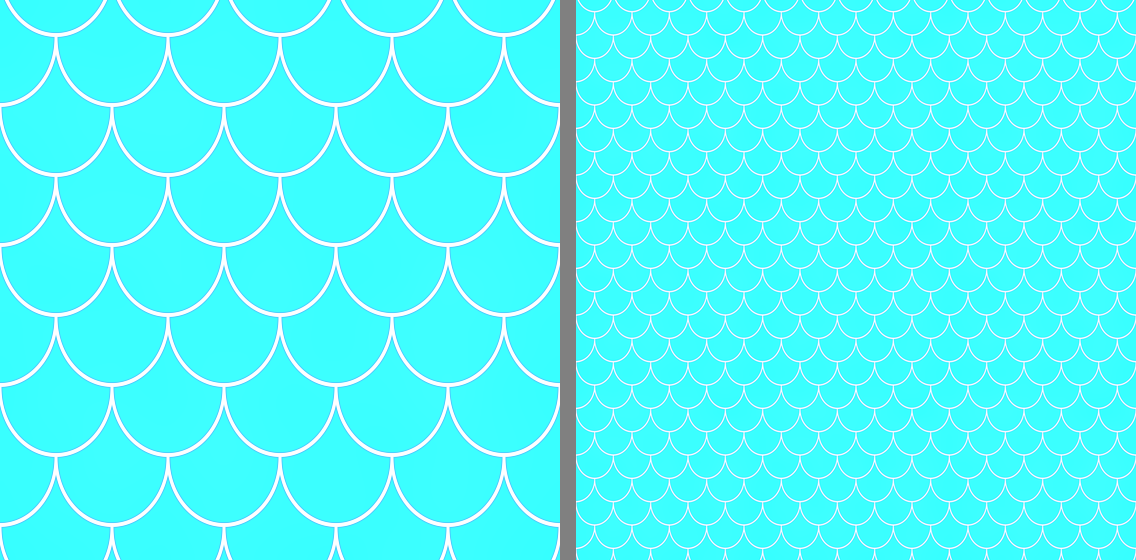
Left: one tile. Right: repeated 3 by 3.
Reproduce this pattern procedurally as a WebGL 2 fragment shader.

```glsl
#version 300 es
precision highp float;
// Fish-scale pattern: staggered rows of half-ellipse arcs in white on cyan.
// Each arc is a distance to an ellipse with a short straight shoulder; a thin
// blue rim borders the line and wrapping noise tints the fill very slightly.

#define COLUMNS 5.0        // scales across
#define ROWS 8.0           // rows up, even so that the stagger wraps
#define TIP_HALF 0.0035    // half line width at the lowest point
#define SIDE_HALF 0.0027   // half line width at the sides
#define SHOULDER 0.006     // straight part above the ellipse
#define RIM_WIDTH 0.0017   // blue border of the line
#define TINT_CELLS 5.0     // noise cells across
#define TINT_AMOUNT 0.045

uniform vec2 u_resolution;
out vec4 outColor;

const vec3 FILL = vec3(0.235, 1.0, 1.0);
const vec3 LINE = vec3(0.995, 0.995, 1.0);
const vec3 RIM = vec3(0.28, 0.80, 1.0);

float hash(vec2 p) {
    return fract(sin(dot(p, vec2(127.1, 311.7))) * 43758.5453);
}

// Value noise that repeats after the given number of cells
float wrapNoise(vec2 p, float cells) {
    vec2 i = floor(p);
    vec2 f = smoothstep(0.0, 1.0, p - i);
    vec2 a = mod(i, cells);
    vec2 b = mod(i + 1.0, cells);
    return mix(mix(hash(a), hash(vec2(b.x, a.y)), f.x),
               mix(hash(vec2(a.x, b.y)), hash(b), f.x), f.y);
}

// Distance to the edge of one arc's line; p is relative to the ellipse centre
float arcLine(vec2 p, vec2 radii) {
    if (p.y > 0.0) {
        vec2 toShoulder = vec2(radii.x - abs(p.x), max(p.y - SHOULDER, 0.0));
        return length(toShoulder) - SIDE_HALF;
    }
    float k = max(length(p / radii), 0.001);
    float slope = max(length(p / (radii * radii)), 0.000001);
    float halfWidth = mix(SIDE_HALF, TIP_HALF, min(-p.y / radii.y, 1.0));
    return abs(k - 1.0) * k / slope - halfWidth;
}

// Nearest line among the row at this height and its two neighbours
float scaleLines(vec2 uv) {
    vec2 cell = 1.0 / vec2(COLUMNS, ROWS);
    vec2 radii = vec2(0.5 * cell.x, cell.y - SHOULDER);
    float baseRow = floor(uv.y * ROWS - 0.5);
    float nearest = 1.0;
    for (float k = -1.0; k <= 1.0; k++) {
        float row = baseRow + k;
        float shift = 0.5 * mod(row, 2.0);
        float x = (fract(uv.x * COLUMNS - shift + 0.5) - 0.5) * cell.x;
        float centreY = (row + 0.5) * cell.y + radii.y;
        nearest = min(nearest, arcLine(vec2(x, uv.y - centreY), radii));
    }
    return nearest;
}

void main() {
    vec2 uv = gl_FragCoord.xy / u_resolution;
    float pixel = 1.0 / min(u_resolution.x, u_resolution.y);
    float soft = 0.6 * pixel;

    // Fill with a faint cloudy tint
    float cloud = 0.65 * wrapNoise(uv * TINT_CELLS, TINT_CELLS)
                + 0.35 * wrapNoise(uv * TINT_CELLS * 2.0, TINT_CELLS * 2.0);
    vec3 color = FILL;
    color.r += TINT_AMOUNT * (cloud - 0.5);

    // Blue rim, then the white line over it
    float d = scaleLines(uv);
    float rim = 1.0 - smoothstep(RIM_WIDTH - soft, RIM_WIDTH + soft, d);
    float line = 1.0 - smoothstep(-soft, soft, d);
    color = mix(color, RIM, rim);
    color = mix(color, LINE, line);

    outColor = vec4(color, 1.0);
}
```
